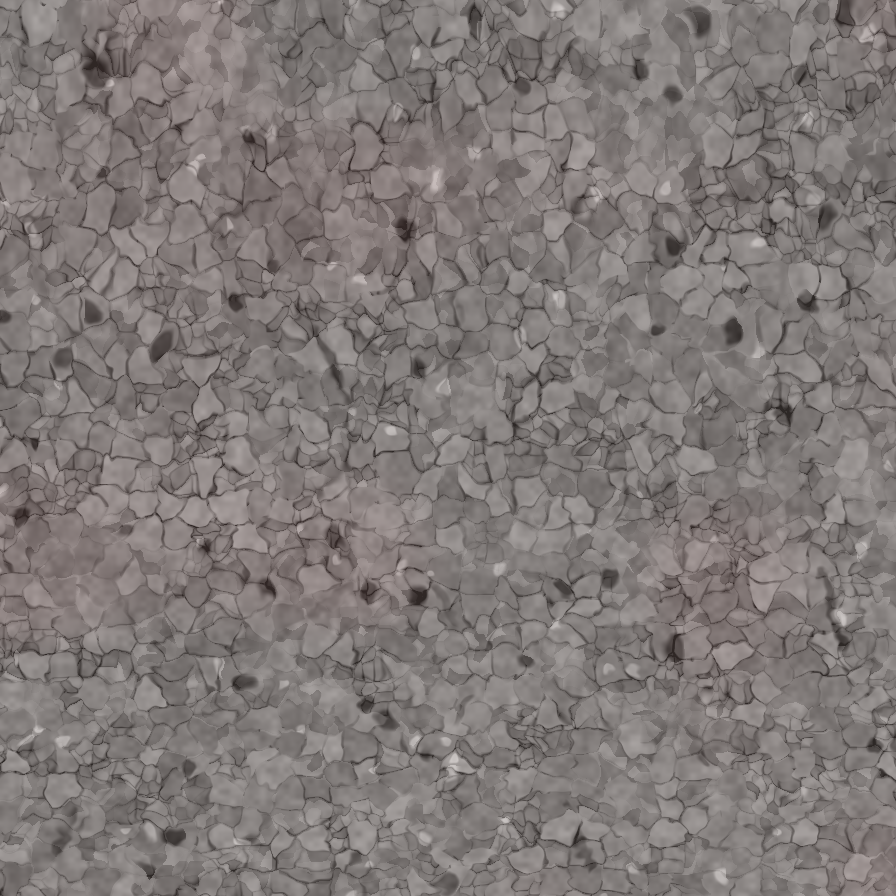
Give the GLSL for this texture, as a WebGL 2 fragment shader.

```glsl
#version 300 es
precision highp float;
// Weathered grey stone surface made of tightly packed, irregular grains.
// Two sizes of cellular noise give grains and shaded seams; sparse cells
// become pits and pale chips, and a few thin cracks cross the surface.

uniform vec2 u_resolution;
out vec4 fragColor;

struct Grain {
  vec2 id;       // cell that owns the grain
  vec2 offset;   // from grain centre to sample
  float edge;    // 0 on the seam, growing inwards
};

float hash(vec2 p) {
  vec3 q = fract(p.xyx * vec3(0.1031, 0.1030, 0.0973));
  q += dot(q, q.yzx + 33.33);
  return fract((q.x + q.y) * q.z);
}

vec2 hash2(vec2 p) {
  return vec2(hash(p), hash(p + 57.3));
}

float noise(vec2 p) {
  vec2 i = floor(p), f = fract(p);
  f = f * f * (3.0 - 2.0 * f);
  float low = mix(hash(i), hash(i + vec2(1, 0)), f.x);
  float high = mix(hash(i + vec2(0, 1)), hash(i + vec2(1, 1)), f.x);
  return mix(low, high, f.y);
}

vec2 warp(vec2 p, float scale, float amount) {
  vec2 n = vec2(noise(p * scale), noise(p * scale + 31.7));
  return p + (n - 0.5) * amount;
}

Grain cellular(vec2 p) {
  vec2 cell = floor(p);
  float nearest = 9.0, second = 9.0;
  Grain g;
  for (int y = -1; y <= 1; y++)
    for (int x = -1; x <= 1; x++) {
      vec2 id = cell + vec2(x, y);
      vec2 offset = p - id - 0.08 - 0.84 * hash2(id);
      float d = length(offset);
      if (d < nearest) {
        second = nearest;
        nearest = d;
        g.id = id;
        g.offset = offset;
      } else second = min(second, d);
    }
  g.edge = second - nearest;
  return g;
}

// Dark joint around a grain, deeper below it and broken up by the mask
float seam(Grain g, float width, float mask) {
  float line = 1.0 - smoothstep(0.0, width, g.edge);
  float below = smoothstep(0.35, -0.45, g.offset.y);
  return line * mask * mix(0.4, 1.0, below);
}

// Rare rounded spots, one in a few chosen cells
float spots(vec2 p, float rarity, float radius) {
  Grain g = cellular(p);
  float r = radius * mix(0.6, 1.2, hash(g.id + 11.0));
  return step(rarity, hash(g.id + 7.0)) * (1.0 - smoothstep(r * 0.5, r, length(g.offset)));
}

// Short, mostly upright segments placed in a few cells
float cracks(vec2 p, float rarity, float width) {
  vec2 id = floor(p);
  vec2 q = fract(p) - 0.5;
  float angle = (hash(id + 3.0) - 0.5) * 1.8;
  vec2 dir = vec2(sin(angle), cos(angle));
  q -= dir * clamp(dot(q, dir), -0.3, 0.3);
  return step(rarity, hash(id + 19.0)) * (1.0 - smoothstep(width * 0.3, width, length(q)));
}

void main() {
  vec2 uv = gl_FragCoord.xy / min(u_resolution.x, u_resolution.y);
  // Grains flatten towards the bottom
  vec2 p = vec2(uv.x, uv.y * (1.17 - 0.2 * uv.y)) + 3.0;
  vec2 rough = warp(warp(p, 38.0, 0.014), 110.0, 0.007);

  // Small grains fill the ground, larger ones lie over some of it
  Grain small = cellular(rough * 66.0);
  Grain large = cellular(rough * 33.0 + 40.0);
  float cover = step(0.5, hash(large.id + 5.0)) * smoothstep(0.03, 0.16, large.edge);
  float smallTone = (hash(small.id) - 0.5) * 0.15;
  float largeTone = (hash(large.id + 2.0) - 0.42) * 0.13;
  float tone = 0.505 + mix(smallTone, largeTone, cover);

  // Fine mottling and broad shading
  tone += (noise(p * 150.0) - 0.5) * 0.07;
  tone += (noise(p * 75.0 + 9.0) - 0.5) * 0.08;
  tone += (noise(p * 6.0) - 0.5) * 0.04;

  // Interrupted seams
  float mask = smoothstep(0.3, 0.8, noise(p * 24.0 + 4.0));
  tone -= 0.19 * seam(small, 0.28, mask) * (1.0 - cover);
  tone -= 0.19 * seam(large, 0.17, smoothstep(0.2, 0.75, noise(p * 17.0)));

  // Pale chips, dark pits and cracks
  tone += 0.17 * spots(rough * 44.0 + 8.0, 0.965, 0.42);
  float pits = spots(rough * 30.0 + 21.0, 0.965, 0.44);
  float lines = cracks(rough * 7.0, 0.82, 0.05) * smoothstep(0.3, 0.6, noise(p * 30.0));
  tone -= 0.22 * max(pits, 0.75 * lines);

  // Warm grey with faint rosy patches
  float rosy = smoothstep(0.5, 0.9, noise(p * 5.0 + 13.0));
  vec3 colour = max(tone, 0.16) + vec3(0.016, -0.004, -0.011);
  colour += rosy * vec3(0.016, -0.008, -0.006);
  fragColor = vec4(colour, 1.0);
}
```
